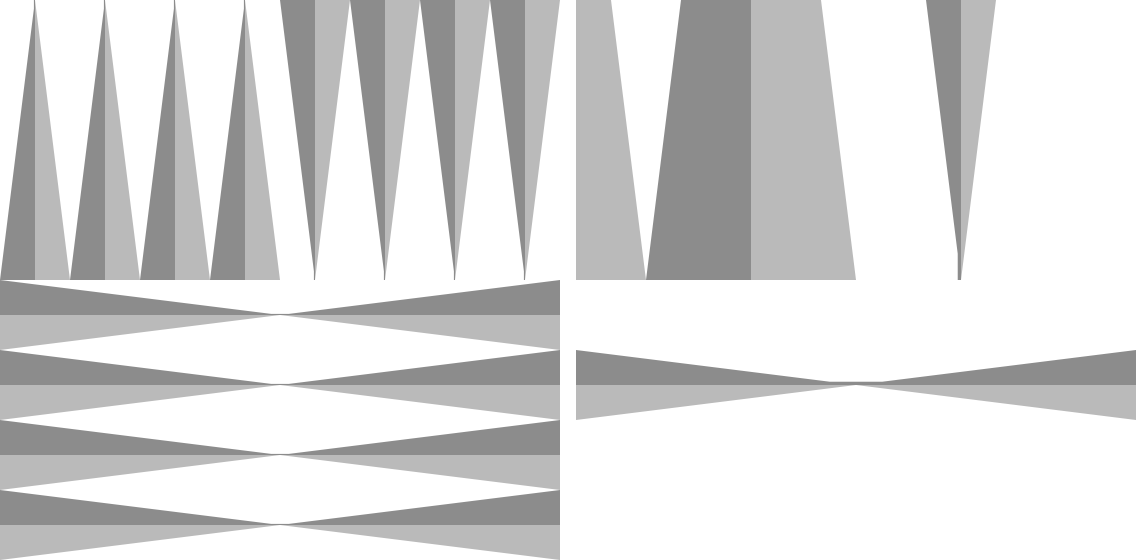
Left, the full canvas; right, a detail of the centre.
Write a three.js fragment shader that draws this pattern.

```glsl
// Two-tone grey spikes on white: upright and inverted rows above, sideways pairs below.

varying vec2 vUv;

const vec3 WHITE = vec3(1.0);
const vec3 LIGHT_GREY = vec3(0.73);
const vec3 DARK_GREY = vec3(0.55);

const float SPIKES_PER_SIDE = 8.0;   // four in each half of the canvas
const float AXIS_WIDTH = 0.00195;    // dark hairline left at each tip

// Smoothed coverage of the region where the signed distance is positive.
float cover(float dist, float blur) {
  return clamp(dist / blur + 0.5, 0.0, 1.0);
}

// Row of spikes repeating along "across"; "taper" is 0 at the tip, 1 at the base.
vec3 spikeRow(float across, float taper, float blur) {
  float offset = (fract(across * SPIKES_PER_SIDE) - 0.5) / SPIKES_PER_SIDE;
  float halfWidth = 0.5 * taper / SPIKES_PER_SIDE;

  float darkArea = cover(offset + max(halfWidth, AXIS_WIDTH), blur);
  float lightArea = cover(halfWidth - offset, blur);
  vec3 darkSide = mix(WHITE, DARK_GREY, darkArea);
  vec3 lightSide = mix(WHITE, LIGHT_GREY, lightArea);
  return mix(darkSide, lightSide, cover(offset, blur));
}

void main() {
  vec2 blur = max(fwidth(vUv), vec2(1e-5));

  // Upper half: tips up on the left, tips down on the right.
  float rise = clamp(2.0 * vUv.y - 1.0, 0.0, 1.0);
  vec3 upright = spikeRow(vUv.x, 1.0 - rise, blur.x);
  vec3 inverted = spikeRow(vUv.x, rise, blur.x);
  vec3 upper = mix(upright, inverted, cover(vUv.x - 0.5, blur.x));

  // Lower half: mirrored spikes with tips meeting on the centre line.
  float fromCentre = abs(2.0 * vUv.x - 1.0);
  vec3 lower = spikeRow(1.0 - vUv.y, fromCentre, blur.y);

  gl_FragColor = vec4(mix(lower, upper, cover(vUv.y - 0.5, blur.y)), 1.0);
}
```
